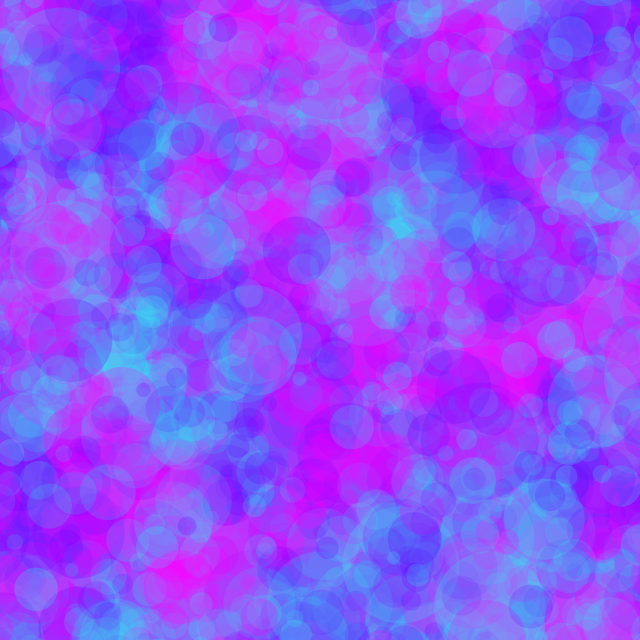
Write a WebGL 2 fragment shader that draws this background.

```glsl
#version 300 es
precision highp float;
// Dense overlapping translucent discs in cyan, violet and magenta.

uniform vec2 u_resolution;
out vec4 fragColor;

const vec3 CYAN = vec3(0.20, 0.92, 0.94);
const vec3 VIOLET = vec3(0.41, 0.00, 1.00);
const vec3 MAGENTA = vec3(0.98, 0.00, 1.00);

const int LAYERS = 18;
const vec3 CELLS = vec3(0.20, 0.13, 0.075);     // spacings used in turn
const vec2 RADIUS = vec2(0.13, 0.49);           // smallest, largest, in cells
const vec2 OPACITY = vec2(0.13, 0.25);          // faintest, strongest
const float DRIFT_FREQUENCY = 2.1;              // regions of similar colour
const vec2 CYAN_SHARE = vec2(0.23, 0.46);       // range across the regions
const vec2 MAGENTA_SHARE = vec2(0.36, 0.80);    // range among the other discs

// Three random values from 0 to 1.
vec3 hash3(vec3 p) {
    p = fract(p * vec3(0.1031, 0.1030, 0.0973));
    p += dot(p, p.yxz + 33.33);
    return fract((p.xxy + p.yxx) * p.zyx);
}

// Triangle wave from 0 to 1.
vec4 triangle(vec4 x) {
    return abs(fract(x) - 0.5) * 2.0;
}

// Chances of cyan, and of magenta among the rest, drifting over the canvas.
vec2 colorShares(vec2 p) {
    vec4 phase = DRIFT_FREQUENCY * vec4(p.x + 0.4 * p.y, 0.8 * p.y - 0.6 * p.x,
                                        1.2 * p.y - 0.5 * p.x, 1.1 * p.x + 0.5 * p.y);
    vec4 wave = triangle(phase + 0.35 * triangle(phase.zwyx * 0.7 + 0.2));
    vec2 d = smoothstep(0.2, 0.8, 0.5 * (wave.xy + wave.zw));
    return vec2(mix(CYAN_SHARE.x, CYAN_SHARE.y, d.x),
                mix(MAGENTA_SHARE.x, MAGENTA_SHARE.y, d.y));
}

// Blends one jittered layer of discs over the colour below.
vec3 addDiscs(vec3 color, vec2 p, int layer, float pixel) {
    float cell = CELLS[layer % 3];
    float seed = float(layer) * 17.0;
    vec2 shift = fract(float(layer) * vec2(0.618, 0.755));
    vec2 grid = p / cell + shift;
    vec2 corner = floor(grid - 0.5);
    for (int k = 0; k < 4; k++) {
        vec2 id = corner + vec2(k & 1, k >> 1);
        vec3 shape = hash3(vec3(id, seed));
        vec2 center = id + shape.xy;
        float radius = mix(RADIUS.x, RADIUS.y, shape.z);
        float edge = (length(grid - center) - radius) * cell;
        if (edge > pixel) continue;

        vec3 pick = hash3(vec3(id.yx + 61.0, seed + 7.0));
        vec2 share = colorShares((center - shift) * cell);
        vec3 tint = pick.x < share.x ? CYAN : (pick.y < share.y ? MAGENTA : VIOLET);
        float cover = 1.0 - smoothstep(-0.7 * pixel, 0.7 * pixel, edge);
        color = mix(color, tint, cover * mix(OPACITY.x, OPACITY.y, pick.z));
    }
    return color;
}

void main() {
    float size = min(u_resolution.x, u_resolution.y);
    vec2 p = gl_FragCoord.xy / size;

    // Soft ground
    vec2 share = colorShares(p);
    vec3 color = mix(mix(VIOLET, MAGENTA, share.y), CYAN, share.x);

    // Discs of all sizes, stacked
    for (int layer = 0; layer < LAYERS; layer++) {
        color = addDiscs(color, p, layer, 1.0 / size);
    }
    fragColor = vec4(color, 1.0);
}
```
